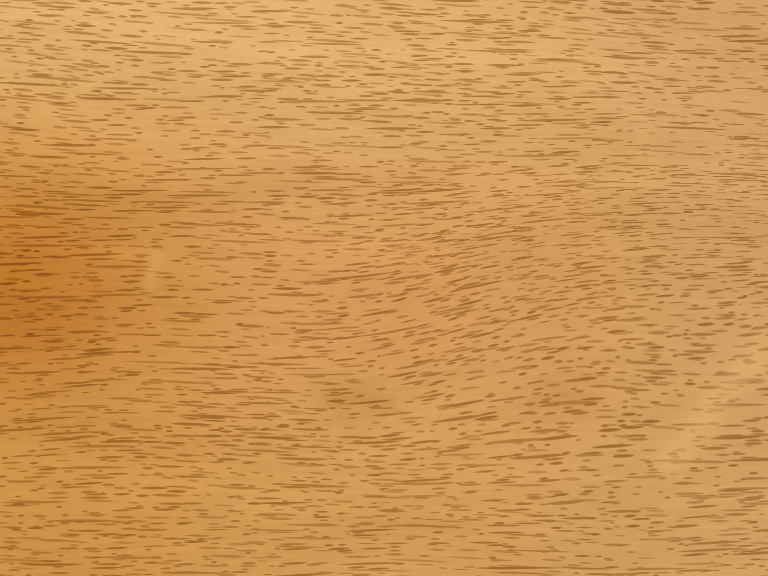
A Shadertoy shader for this texture:

```glsl
// Warm, honey-coloured wood board with short dark pores along a bending grain.
// Broad colour washes and stretched gradient noise form the wood; layers of
// jittered, tapered dashes in grain-aligned cells form the pores.

vec3 hash3(vec2 p) {
    vec3 v = fract(p.xyx * vec3(0.1031, 0.1030, 0.0973));
    v += dot(v, v.yxz + 33.33);
    return fract((v.xxy + v.yzz) * v.zyx);
}

// Gradient noise, roughly -0.7 to 0.7
float cornerSlope(vec2 cell, vec2 offset, vec2 f) {
    return dot(hash3(cell + offset + 57.0).xy * 2.0 - 1.0, f - offset);
}

float gradientNoise(vec2 p) {
    vec2 cell = floor(p), f = fract(p);
    vec2 u = f * f * f * (f * (f * 6.0 - 15.0) + 10.0);
    float low = mix(cornerSlope(cell, vec2(0, 0), f), cornerSlope(cell, vec2(1, 0), f), u.x);
    float high = mix(cornerSlope(cell, vec2(0, 1), f), cornerSlope(cell, vec2(1, 1), f), u.x);
    return mix(low, high, u.y);
}

// Soft round patch, 1 at its centre
float patchAt(vec2 p, vec2 centre, vec2 radius) {
    vec2 d = (p - centre) / radius;
    return exp(-dot(d, d));
}

// Soft streak between two points
float streak(vec2 p, vec2 a, vec2 b, float width) {
    vec2 ab = b - a;
    float t = clamp(dot(p - a, ab) / dot(ab, ab), 0.0, 1.0);
    float d = length(p - a - ab * t) / width;
    return exp(-d * d);
}

// Height by which the grain lines are lifted at p
float grainLift(vec2 p) {
    float swell = 0.085 * smoothstep(0.5, 1.2, p.x) * patchAt(vec2(0.0, p.y), vec2(0.0, 0.5), vec2(1.0, 0.2));
    float slant = -0.06 * p.x * smoothstep(0.45, 0.95, p.y);
    return swell + slant + 0.022 * gradientNoise(p * vec2(2.3, 4.0) + 3.0);
}

// One layer of tapered dashes, one per cell at most
float pores(vec2 q, vec2 cellSize, float halfWidth, float share, float seed) {
    float pixel = 1.0 / iResolution.y;
    vec2 home = floor(q / cellSize);
    float dark = 0.0;
    for (int j = -1; j <= 1; j++)
    for (int i = -1; i <= 1; i++) {
        vec2 cell = home + vec2(i, j);
        vec3 place = hash3(cell + seed);
        vec3 look = hash3(cell + seed + 211.0);
        vec2 centre = (cell + place.xy) * cellSize;
        float bands = gradientNoise(centre * vec2(2.2, 10.0) + seed);
        float present = step(place.z, share + 0.5 * bands);
        vec2 d = q - centre;
        d.y -= d.x * (look.z - 0.5) * 0.08;
        float along = d.x / (cellSize.x * mix(0.2, 0.75, look.x * look.x));
        float width = halfWidth * mix(0.65, 1.25, look.y) * max(0.0, 1.0 - along * along);
        float cover = clamp((width - abs(d.y)) / pixel + 0.5, 0.0, 1.0) * min(1.0, 2.0 * width / pixel);
        dark = max(dark, present * cover * mix(0.5, 1.0, look.z));
    }
    return dark;
}

void mainImage(out vec4 fragColor, in vec2 fragCoord) {
    vec2 p = fragCoord / iResolution.y;
    vec2 q = vec2(p.x, p.y - grainLift(p));

    // Broad washes: pale top, orange left, rosy right, yellow foot
    vec3 wood = mix(vec3(0.825, 0.615, 0.345), vec3(0.835, 0.61, 0.355), smoothstep(0.1, 0.45, p.y));
    wood = mix(wood, vec3(0.885, 0.70, 0.45), smoothstep(0.5, 1.0, p.y + 0.06 * gradientNoise(q * vec2(1.5, 6.0))));
    wood = mix(wood, vec3(0.815, 0.62, 0.40), 0.7 * smoothstep(0.7, 1.3, p.x));
    wood = mix(wood, vec3(0.79, 0.54, 0.23), 0.5 * smoothstep(0.6, 0.0, p.x) * smoothstep(1.0, 0.6, p.y));
    wood = mix(wood, vec3(0.72, 0.43, 0.13), 0.75 * patchAt(p, vec2(-0.03, 0.5), vec2(0.26, 0.17)));

    // Cloudy bands and fine fibres
    float cloud = gradientNoise(q * vec2(2.0, 8.0)) + 0.6 * gradientNoise(q * vec2(5.0, 26.0) + 9.0);
    float fibre = gradientNoise(q * vec2(7.0, 110.0)) + 0.7 * gradientNoise(q * vec2(45.0, 210.0));
    wood *= 1.0 + vec3(0.045, 0.06, 0.09) * cloud + vec3(0.035, 0.045, 0.065) * fibre;

    // Dull knot shadow and pale flecks across the grain
    float ragged = 0.8 + 0.7 * gradientNoise(p * vec2(20.0, 40.0));
    float knot = patchAt(p, vec2(0.62, 0.30), vec2(0.07, 0.04)) + 0.5 * patchAt(p, vec2(0.97, 0.31), vec2(0.06, 0.035));
    wood = mix(wood, vec3(0.70, 0.49, 0.22), 0.6 * knot * ragged);
    float fleck = streak(p, vec2(1.16, 0.20), vec2(1.31, 0.38), 0.03)
                + 0.6 * streak(p, vec2(1.13, 0.72), vec2(1.11, 0.80), 0.016)
                + 0.5 * streak(p, vec2(0.26, 0.50), vec2(0.27, 0.55), 0.015);
    wood = mix(wood, vec3(0.89, 0.71, 0.46), 0.6 * fleck * ragged);

    // Short pores everywhere, denser in the swell; long ones on the left and top
    float swell = patchAt(p, vec2(1.0, 0.5), vec2(0.4, 0.2));
    float dark = pores(q, vec2(0.042, 0.0105), 0.0019, 0.55 + 0.2 * swell, 17.0);
    dark = max(dark, pores(q + 0.37, vec2(0.031, 0.009), 0.0015, 0.4 + 0.3 * swell, 83.0));
    dark = max(dark, pores(q + 0.71, vec2(0.095, 0.0145), 0.0020, 0.6 - 0.5 * swell, 149.0));
    dark *= 1.0 - 0.5 * min(fleck, 1.0);
    wood *= mix(vec3(1.0), vec3(0.76, 0.68, 0.52), dark);

    fragColor = vec4(clamp(wood, 0.0, 1.0), 1.0);
}
```
